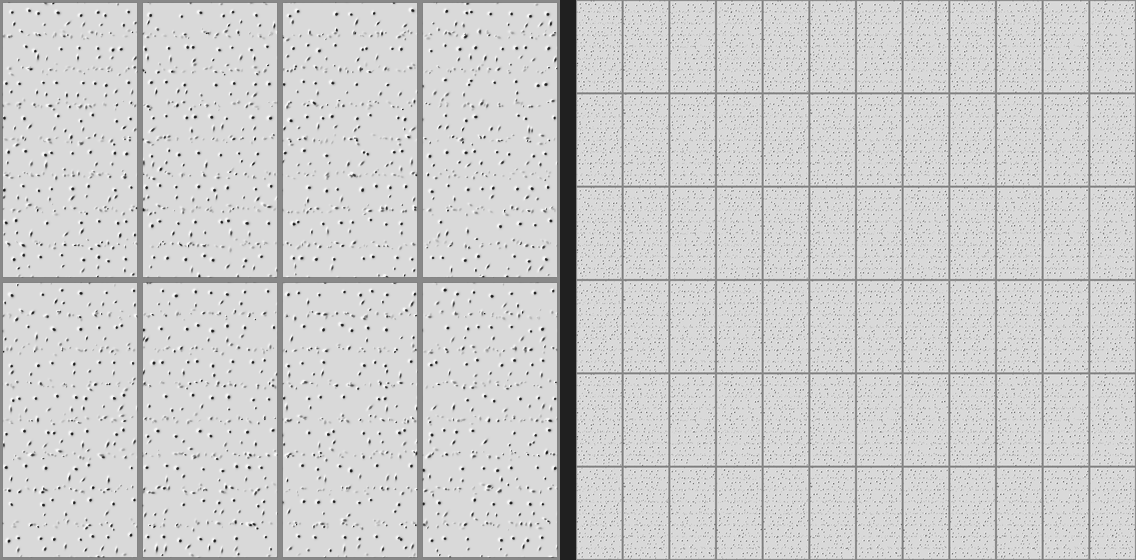
Left, the tile; right, the same tile 3 across and 3 down.
Give the GLSL for this texture, as a WebGL 1 fragment shader.

```glsl
precision highp float;

uniform vec2 u_resolution;

const vec2 PANELS = vec2(4.0, 2.0);      // panels across and down
const float BAR_HALF = 0.0049;           // half width of the metal bars
const float BAR_EDGE = 0.0012;           // width of their darker rims
const float CELLS = 16.0;                // rows and columns of pit clusters
const int PITS = 12;                     // pits in one cluster
const vec2 JITTER = vec2(0.42, 0.13);    // spread of a pit between clusters
const float WARP = 0.014;                // raggedness of the pit outlines
const float WARP_SCALE = 12.0;
const vec2 LIGHT = vec2(-0.90, 0.43);    // direction of the lit pit rims
const float RELIEF = 0.38;
const vec3 PLASTER = vec3(0.85);
const vec3 PIT_DARK = vec3(0.08);
const vec3 BAR = vec3(0.535);
const vec3 BAR_RIM = vec3(0.42);

vec2 hash2(vec2 p) {
  vec3 h = fract(p.xyx * vec3(0.1031, 0.1030, 0.0973));
  h += dot(h, h.yzx + 33.33);
  return fract((h.xx + h.yz) * h.zy);
}

float cornerSlope(vec2 corner, vec2 offset, float period) {
  return dot(hash2(mod(corner, period) + 7.0) * 2.0 - 1.0, offset);
}

// Gradient noise that wraps after a whole number of lattice steps
float gradientNoise(vec2 p, float period) {
  vec2 i = floor(p), f = fract(p);
  vec2 u = f * f * (3.0 - 2.0 * f);
  vec2 e = vec2(1.0, 0.0);
  float low = mix(cornerSlope(i, f, period),
                  cornerSlope(i + e, f - e, period), u.x);
  float high = mix(cornerSlope(i + e.yx, f - e.yx, period),
                   cornerSlope(i + 1.0, f - 1.0, period), u.x);
  return mix(low, high, u.y);
}

// Adds one embossed pit: a lit rim beside a dark, sharper hollow
vec3 addPit(vec3 color, vec2 d, float radius, float stretch, float angle,
            float depth, float pixel) {
  float c = cos(angle), s = sin(angle);
  mat2 turn = mat2(c, -s, s, c);
  vec2 size = radius * vec2(stretch, 1.0);
  vec2 rim = turn * d / size;
  vec2 hollow = turn * (d + LIGHT * radius * 0.5) / size;
  float soft = clamp(0.8 * pixel / radius, 0.25, 0.9);
  float lobe = dot(d, LIGHT) / radius * exp(-0.5 * dot(rim, rim));
  color += depth * RELIEF * lobe;
  float cover = 1.0 - smoothstep(1.0 - soft, 1.0 + soft, length(hollow));
  return mix(color, PIT_DARK, cover * depth);
}

vec3 plaster(vec2 uv, float pixel) {
  vec2 p = uv * CELLS;
  float period = CELLS * WARP_SCALE;
  vec2 n = p * WARP_SCALE;
  p += WARP * vec2(gradientNoise(n, period), gradientNoise(n + 31.0, period));

  vec3 color = PLASTER;
  for (int i = 0; i < PITS; i++) {
    float id = float(i);
    vec2 seed = hash2(vec2(id + 3.0, 17.0));
    vec2 base = vec2(fract(id * 0.618 + 0.2 * seed.x), 0.22 * (seed.y - 0.5));
    if (i < 2) base.y -= 0.30;
    else if (i < 4) base.y += 0.31;

    // The nearest copy of this pit, varied from cluster to cluster
    vec2 cell = floor(p - base + 0.5);
    vec2 key = mod(cell, CELLS) + id * vec2(19.0, 37.0);
    vec2 shift = hash2(key + 1.0) - 0.5;
    vec2 vary = hash2(key + 53.0);
    vec2 form = hash2(key + 101.0);
    vec2 d = p - cell - base - shift * JITTER;

    // Scattered small pits along the row
    float radius = mix(0.017, 0.031, vary.x);
    float stretch = mix(1.0, 1.8, form.x);
    float angle = (form.y - 0.3) * 2.4;
    float depth = mix(0.12, 1.0, vary.y * vary.y);
    if (i < 2) {
      // Round deep pits below it
      radius = mix(0.029, 0.038, vary.x);
      stretch = 1.0 + 0.2 * form.x;
      depth = 0.95 * step(0.08, vary.y);
    } else if (i < 4) {
      // Slanted streaks above it
      radius = mix(0.021, 0.028, vary.x);
      stretch = mix(1.2, 2.5, form.x);
      angle = mix(0.7, 1.6, form.y);
      depth = mix(0.45, 0.95, vary.y) * step(0.2, vary.y);
    }
    color = addPit(color, d, radius, stretch, angle, depth, pixel * CELLS);
  }
  return clamp(color, 0.0, 0.97);
}

void main() {
  vec2 uv = gl_FragCoord.xy / u_resolution;
  float pixel = 1.0 / min(u_resolution.x, u_resolution.y);
  vec3 color = plaster(uv, pixel);

  // Bars centred on the panel joints
  vec2 joint = abs(fract(uv * PANELS + 0.5) - 0.5) / PANELS;
  float edge = min(joint.x, joint.y) - BAR_HALF;
  float aa = 0.6 * pixel;
  vec3 bar = mix(BAR, BAR_RIM, smoothstep(-aa, aa, edge + BAR_EDGE));
  color = mix(bar, color, smoothstep(-aa, aa, edge));
  gl_FragColor = vec4(color, 1.0);
}
```
